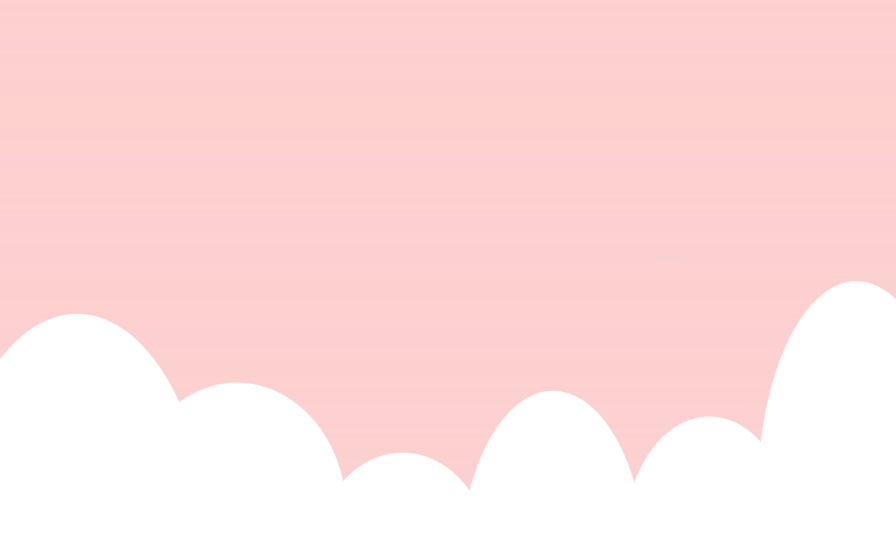
A Shadertoy shader for this background:

```glsl
#define SKY_PINK vec3(0.992, 0.816, 0.817)
#define CLOUD_WHITE vec3(1.0)
#define SLIVER_GREY vec3(0.92, 0.82, 0.84)
#define BAND_TINT vec3(0.004, 0.002, -0.006)
#define BAND_COUNT 38.0
#define BASE_HEIGHT 0.115
#define SLIVER_CENTER vec2(1.194, 0.5405)

const int PUFF_COUNT = 6;

// Each puff: centre x, top y, horizontal radius, vertical radius
const vec4 PUFFS[PUFF_COUNT] = vec4[PUFF_COUNT](
    vec4(0.1375, 0.4396, 0.2396, 0.4480),
    vec4(0.4229, 0.3167, 0.1958, 0.2333),
    vec4(0.7188, 0.1917, 0.1583, 0.1958),
    vec4(0.9875, 0.3021, 0.1667, 0.3230),
    vec4(1.2667, 0.2562, 0.1521, 0.2230),
    vec4(1.5292, 0.4979, 0.1770, 0.3875)
);

float hash(float n) {
    return fract(sin(n * 127.1) * 437.58);
}

float bandNoise(float y) {
    float cell = floor(y);
    return mix(hash(cell), hash(cell + 1.0), smoothstep(0.0, 1.0, fract(y)));
}

float ellipseDistance(vec2 p, vec2 radii) {
    float scaled = length(p / radii);
    float slope = length(p / (radii * radii));
    return scaled * (scaled - 1.0) / max(slope, 0.0001);
}

float cloudDistance(vec2 p) {
    float d = p.y - BASE_HEIGHT;
    for (int i = 0; i < PUFF_COUNT; i++) {
        vec4 puff = PUFFS[i];
        vec2 center = vec2(puff.x, puff.y - puff.w);
        d = min(d, ellipseDistance(p - center, puff.zw));
    }
    return d;
}

// Faint tapered arc in the sky
float sliverMask(vec2 p) {
    vec2 q = p - SLIVER_CENTER;
    float curve = -0.07 * q.x - 2.0 * q.x * q.x;
    float taper = 1.0 - smoothstep(0.008, 0.035, abs(q.x));
    return taper * (1.0 - smoothstep(0.0005, 0.0035, abs(q.y - curve)));
}

void mainImage(out vec4 fragColor, in vec2 fragCoord) {
    vec2 p = fragCoord / iResolution.y;
    p.x *= 1.6 * iResolution.y / iResolution.x;
    float edge = 0.75 / iResolution.y;

    // Sky with soft horizontal bands
    vec3 color = SKY_PINK + BAND_TINT * (2.0 * bandNoise(p.y * BAND_COUNT) - 1.0);
    color = mix(color, SLIVER_GREY, 0.6 * sliverMask(p));

    // Clouds
    float cloud = 1.0 - smoothstep(-edge, edge, cloudDistance(p));
    color = mix(color, CLOUD_WHITE, cloud);

    fragColor = vec4(color, 1.0);
}
```
